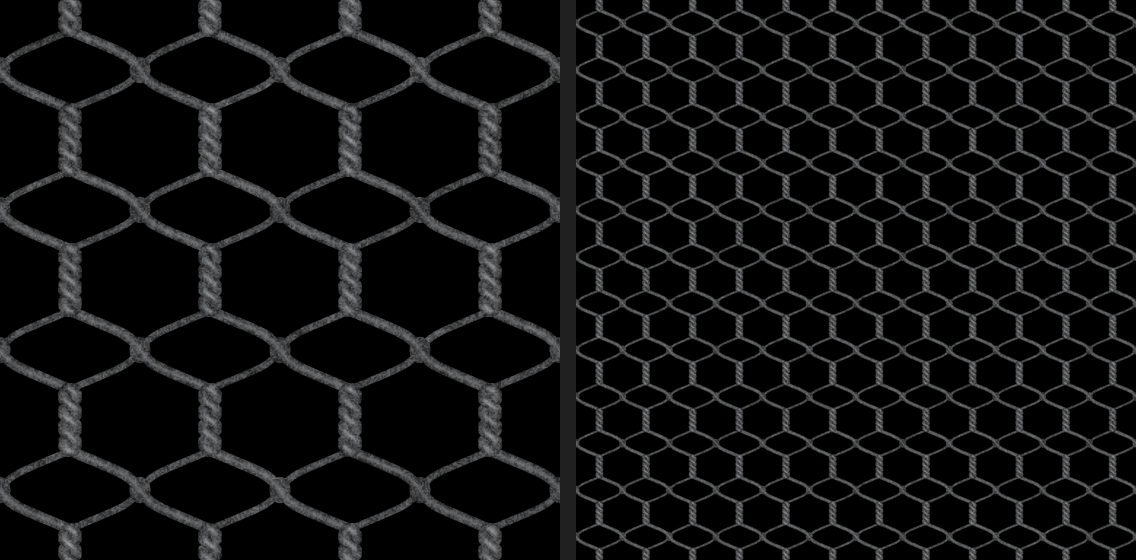
Left: one tile. Right: repeated 3 by 3.
A WebGL 2 fragment shader for this pattern:

```glsl
#version 300 es
precision highp float;

uniform vec2 u_resolution;
out vec4 outColor;

const float REPEATS = 4.0;
const float TWIST_END = 0.222;   // half height of a twist, in cells

float hash(vec2 p) {
  vec3 q = fract(vec3(p.xyx) * 0.1031);
  q += dot(q, q.yzx + 33.33);
  return fract((q.x + q.y) * q.z);
}

// Value noise that wraps after a whole number of lattice cells
float wrapNoise(vec2 uv, float period) {
  vec2 p = uv * period;
  vec2 i = floor(p);
  vec2 f = fract(p);
  f = f * f * (3.0 - 2.0 * f);
  vec2 a = mod(i, period);
  vec2 b = mod(i + 1.0, period);
  return mix(mix(hash(a), hash(vec2(b.x, a.y)), f.x),
             mix(hash(vec2(a.x, b.y)), hash(b), f.x), f.y);
}

// Lays one round wire over the tone so far
float layWire(float tone, float dist, float radius, float gloss, float grit, float pixel) {
  float n = dist / radius;
  float ridge = exp(-6.0 * n * n);
  float metal = 0.275 * mix(grit, 1.0, 0.4 * ridge * step(0.05, gloss));
  metal += gloss * ridge - 0.05 * smoothstep(0.6, 1.0, n);
  return mix(tone, metal, clamp(0.5 - (dist - radius) / pixel, 0.0, 1.0));
}

// Distance to a slanted wire that steepens at the crossing
float slantDistance(vec2 p) {
  float bend = tanh(p.x / 0.08);
  float slope = 0.42 + 0.875 * (1.0 - bend * bend);
  return abs(p.y - 0.42 * p.x - 0.07 * bend) / sqrt(1.0 + slope * slope);
}

// Distance to one strand of the twist; side is 1 or -1
float strandDistance(vec2 p, float side) {
  float y = clamp(p.y, -TWIST_END, TWIST_END);
  float phase = y * 6.28318 / TWIST_END;
  float slope = 1.16 * cos(phase);
  float across = (p.x + side * 0.041 * sin(phase)) / sqrt(1.0 + slope * slope);
  return length(vec2(across, p.y - y));
}

void main() {
  vec2 uv = gl_FragCoord.xy / u_resolution;
  float pixel = REPEATS / min(u_resolution.x, u_resolution.y);
  vec2 cross = fract(uv * REPEATS + vec2(0.5, 0.0)) - 0.5;
  vec2 twist = fract(uv * REPEATS + vec2(0.0, 0.5)) - 0.5;

  // Worn, speckled zinc
  float grit = 1.0 + 0.75 * (wrapNoise(uv, 384.0) - 0.5)
                   + 0.45 * (wrapNoise(uv, 128.0) - 0.5)
                   + 0.25 * (wrapNoise(uv, 32.0) - 0.5);

  // Thin wire, knot and thick wire
  float tone = layWire(0.0, slantDistance(cross), 0.025, 0.015, grit, pixel);
  float knot = length(cross * vec2(1.25, 1.0));
  tone = layWire(tone, knot, 0.094, 0.04, grit, pixel);
  tone = layWire(tone, slantDistance(cross * vec2(-1.0, 1.0)), 0.038, 0.12, grit, pixel);

  // Twisted pair: the strand behind, then the one in front
  float depth = cos(twist.y * 6.28318 / TWIST_END);
  float front = depth < 0.0 ? -1.0 : 1.0;
  tone = layWire(tone, strandDistance(twist, -front), 0.042, 0.06, grit, pixel);
  tone = layWire(tone, strandDistance(twist, front), 0.042,
                 0.06 + 0.19 * abs(depth), grit, pixel);

  outColor = vec4(max(tone, 0.0) * vec3(0.99, 1.0, 1.015), 1.0);
}
```
